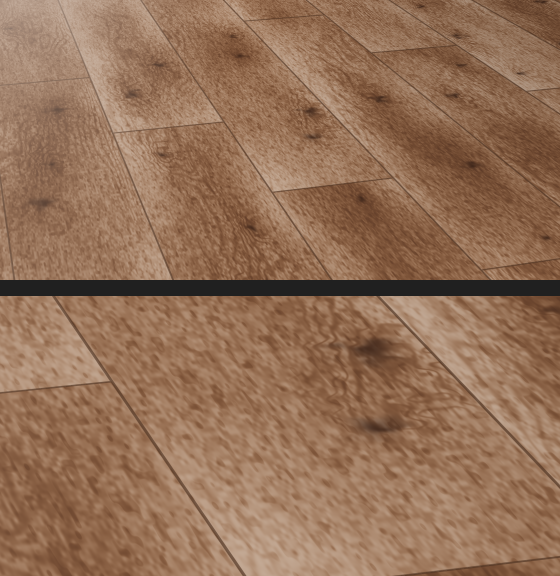
Top: the whole. Bottom: its middle third, enlarged.
This texture is drawn by a Shadertoy shader. Its source:

```glsl
// Oak plank floor in perspective: staggered boards with grain, knots and a soft sheen.

// Perspective, in canvas heights
const float HORIZON = 2.0885;          // height of the vanishing line
const float LENGTHWISE_VP = -0.24;     // x where the long seams meet
const float CROSSWISE_VP = 15.885;     // x where the end joints meet

// Board layout on the floor plane
const float BOARD_WIDTH = 0.2715;
const float BOARD_LENGTH = 6.0;
const float FIRST_SEAM = 0.411;
const float FIRST_JOINT = 9.9;
const float STAGGER = 0.25;            // joint shift per row, in board lengths
const float BOARD_ASPECT = 6.7;        // length over width
const float SEAM_HALF_WIDTH = 0.0035;  // in board widths
const float SEAM_STRENGTH = 0.68;

// Wood figure
const float RING_FREQUENCY = 110.0;
const float PATCH_CONTRAST = 0.85;
const float FIBRE_CONTRAST = 0.20;
const float PORE_CONTRAST = 0.42;
const float KNOT_SPACING = 1.35;
const float KNOT_CHANCE = 0.75;

// Colours
const vec3 DARK_WOOD = vec3(0.41, 0.262, 0.175);
const vec3 WARM_WOOD = vec3(0.575, 0.386, 0.247);
const vec3 PALE_WOOD = vec3(0.74, 0.625, 0.535);
const vec3 KNOT_COLOR = vec3(0.24, 0.145, 0.10);
const vec3 SEAM_COLOR = vec3(0.32, 0.21, 0.14);
const vec3 SHEEN_COLOR = vec3(0.80, 0.74, 0.70);

float hash(vec2 p) {
    vec3 q = fract(p.xyx * vec3(0.1031, 0.1030, 0.0973));
    q += dot(q, q.yzx + 33.33);
    return fract((q.x + q.y) * q.z);
}

float noise(vec2 p) {
    vec2 i = floor(p), f = fract(p);
    f = f * f * (3.0 - 2.0 * f);
    return mix(mix(hash(i), hash(i + vec2(1, 0)), f.x),
               mix(hash(i + vec2(0, 1)), hash(i + vec2(1, 1)), f.x), f.y);
}

float fbm(vec2 p) {
    float sum = 0.0, amplitude = 0.53;
    for (int i = 0; i < 4; i++) {
        sum += amplitude * noise(p);
        p = p * 2.03 + 17.3;
        amplitude *= 0.5;
    }
    return sum;
}

// Knots near q: x = dark core, y = long halo that bends the grain
vec2 knots(vec2 q, vec2 seed) {
    vec2 result = vec2(0.0);
    float cell = floor(q.y / KNOT_SPACING);
    vec2 ragged = vec2(noise(q * 15.0 + seed), noise(q * 15.0 + seed + 50.0)) - 0.5;
    for (float i = -1.0; i <= 1.0; i++) {
        vec2 id = seed + vec2(3.7, cell + i);
        vec2 jitter = vec2(hash(id), hash(id + 41.0));
        vec2 center = vec2(0.15 + 0.7 * jitter.x,
                           (cell + i + 0.2 + 0.6 * jitter.y) * KNOT_SPACING);
        float radius = mix(0.025, 0.07, hash(id + 73.0));
        float present = step(hash(id + 97.0), KNOT_CHANCE);
        vec2 offset = q - center + 1.8 * radius * ragged;
        float core = length(offset * vec2(1.0, 0.7)) / radius;
        float halo = length(offset * vec2(1.0, 0.3)) / (radius * 2.8);
        result += present * vec2(exp(-core * core), exp(-halo * halo));
    }
    return min(result, 1.0);
}

// Wood colour; q.x runs across the board (0..1), q.y along it
vec3 wood(vec2 q, vec2 board) {
    vec2 seed = board * vec2(37.0, 53.0) + 200.0;
    vec2 knot = knots(q, seed);
    // Broad smoky streaks, paler towards the long edges
    float patches = 0.7 * noise(q * vec2(1.9, 0.55) + seed) + 0.3 * noise(q * vec2(4.5, 1.3) + seed);
    float edge = abs(q.x - 0.5) * 2.0;
    float tone = 0.58 + PATCH_CONTRAST * (patches - 0.5) + 0.26 * (edge * edge - 0.33);
    tone += 0.14 * (hash(seed) - 0.5) - 0.28 * knot.y;
    // Fine fibres and short pores
    float fibre = noise(q * vec2(55.0, 4.0) + seed) - 0.5;
    float pore = noise(q * vec2(95.0, 26.0) + seed) - 0.5;
    float tick = smoothstep(0.62, 0.85, noise(q * vec2(62.0, 13.0) + seed + 9.0));
    tone += FIBRE_CONTRAST * fibre + PORE_CONTRAST * pore - 0.24 * (tick - 0.15);
    // Thin growth rings follow a warped height field and break up along the pores
    float height = 0.7 * q.x + fbm(q * vec2(1.5, 0.3) + seed + 80.0) + 0.16 * knot.y;
    height += 0.014 * noise(q * vec2(20.0, 7.0) + seed);
    float ring = 0.5 + 0.5 * sin(height * RING_FREQUENCY);
    float boldness = smoothstep(0.4, 0.8, noise(q * vec2(2.0, 0.6) + seed + 31.0) + 0.3 * knot.y);
    tone -= (0.05 + 0.28 * boldness) * (ring * ring * ring - 0.31) * (1.0 + 1.2 * pore);
    // Soft limits keep the darkest and palest wood in range
    tone = 0.5 + 0.66 * tanh((tone - 0.5) / 0.66);
    vec3 color = mix(mix(DARK_WOOD, WARM_WOOD, tone), mix(WARM_WOOD, PALE_WOOD, tone), tone);
    return mix(color, KNOT_COLOR, 0.85 * knot.x);
}

vec3 floorColor(vec2 p, float pixel) {
    // Project the canvas onto the floor plane
    float depth = HORIZON - p.y;
    vec2 ground = vec2(p.x - LENGTHWISE_VP, CROSSWISE_VP - p.x) / depth;
    float across = (ground.x - FIRST_SEAM) / BOARD_WIDTH;
    float row = floor(across);
    float along = (ground.y - FIRST_JOINT) / BOARD_LENGTH + STAGGER * row;
    vec2 q = vec2(fract(across), fract(along) * BOARD_ASPECT);
    vec3 color = wood(q, vec2(row, floor(along)));
    // Seams, softened by the size of a pixel on the floor
    vec2 scale = vec2(1.0 / BOARD_WIDTH, BOARD_ASPECT / BOARD_LENGTH);
    vec2 blur = 0.8 * pixel / depth * scale * sqrt(1.0 + ground * ground);
    vec2 gap = min(q, vec2(1.0, BOARD_ASPECT) - q);
    vec2 seam = 1.0 - smoothstep(vec2(SEAM_HALF_WIDTH), SEAM_HALF_WIDTH + blur, gap);
    color = mix(color, SEAM_COLOR, SEAM_STRENGTH * max(seam.x, seam.y));
    // Window light from the left, shade at the far right
    float sheen = smoothstep(0.9, 0.0, p.x) * mix(0.15, 0.62, p.y * p.y);
    color *= 1.0 - 0.14 * smoothstep(0.8, 2.0, p.x) * p.y;
    return mix(color, SHEEN_COLOR, sheen);
}

void mainImage(out vec4 fragColor, in vec2 fragCoord) {
    vec3 color = vec3(0.0);
    for (int i = 0; i < 4; i++) {
        vec2 shift = vec2(i & 1, i >> 1) * 0.5 - 0.25;
        vec2 p = (fragCoord + shift) / iResolution.xy * vec2(2.0, 1.0);
        color += 0.25 * floorColor(p, 1.0 / iResolution.y);
    }
    fragColor = vec4(color, 1.0);
}
```
